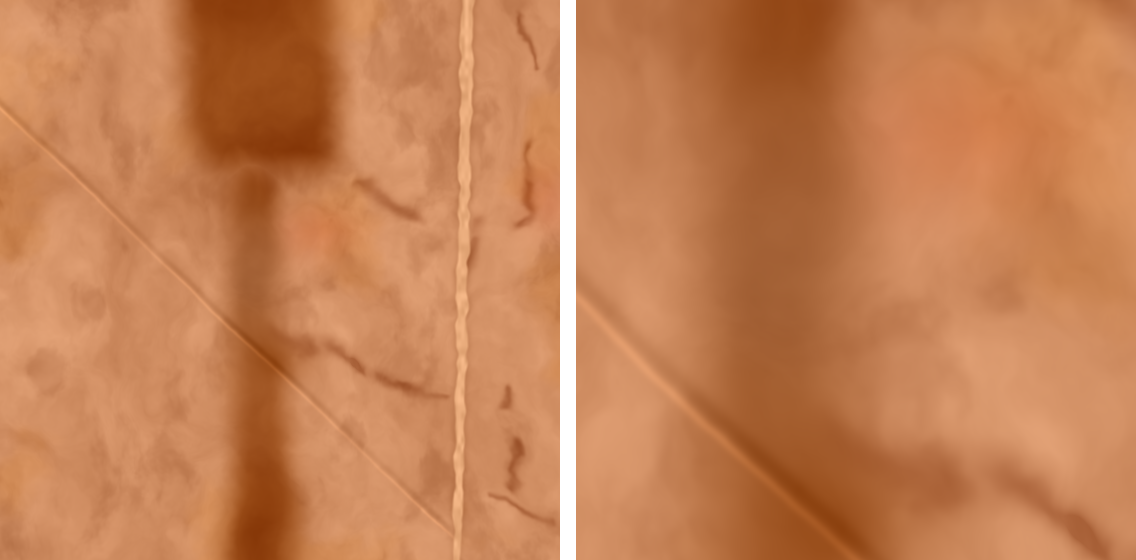
Left, the full canvas; right, a detail of the centre.
A Shadertoy shader for this texture:

```glsl
float hash(vec2 p) {
    return fract(sin(dot(p, vec2(127.1, 311.7))) * 43758.545);
}

float noise(vec2 p) {
    vec2 i = floor(p), f = fract(p);
    f = f * f * (3.0 - 2.0 * f);
    return mix(mix(hash(i), hash(i + vec2(1, 0)), f.x),
               mix(hash(i + vec2(0, 1)), hash(i + 1.0), f.x), f.y);
}

float fbm(vec2 p) {
    float sum = 0.0, amp = 0.5;
    for (int i = 0; i < 5; i++) {
        sum += amp * noise(p);
        p = mat2(1.6, 1.2, -1.2, 1.6) * p + 7.3;
        amp *= 0.5;
    }
    return sum;
}

// Soft dark fissure along a segment, broken up by noise
float fissure(vec2 p, vec2 a, vec2 b, float width) {
    vec2 ab = b - a;
    float t = clamp(dot(p - a, ab) / dot(ab, ab), 0.0, 1.0);
    float d = length(p - a - ab * t) / width;
    return exp(-d * d) * smoothstep(0.25, 0.6, noise(p * 28.0 + a * 50.0));
}

// Soft-edged vertical band
float band(float x, float left, float right, float blur) {
    return smoothstep(left - blur, left + blur, x) * (1.0 - smoothstep(right - blur, right + blur, x));
}

float glow(vec2 p, vec2 center, vec2 size) {
    vec2 q = (p - center) / size;
    return exp(-dot(q, q));
}

void mainImage(out vec4 fragColor, in vec2 fragCoord) {
    vec2 uv = fragCoord / iResolution.xy;
    vec2 wobble = vec2(fbm(uv * 7.0 + 3.0), fbm(uv * 7.0 + 19.0)) - 0.48;
    vec2 p = uv + wobble * 0.05;

    // Mottled stone
    float cloud = fbm(p * vec2(6.0, 4.5) + wobble * 2.0 + 11.0) - 0.48;
    float grain = fbm(uv * vec2(34.0, 24.0) + wobble * 4.0) - 0.48;
    vec3 color = vec3(0.825, 0.565, 0.395) + vec3(0.15, 0.17, 0.17) * cloud + 0.07 * grain;
    float ochre = smoothstep(0.5, 0.7, fbm(p * 5.0 + 41.0));
    color += ochre * vec3(0.0, -0.015, -0.05);
    float pink = glow(p, vec2(0.57, 0.58), vec2(0.08, 0.05)) + glow(p, vec2(0.98, 0.65), vec2(0.05, 0.07));
    color += pink * vec3(0.0, -0.055, -0.05);

    // Grey-brown smudges
    float smudge = smoothstep(0.54, 0.72, fbm(p * vec2(13.0, 9.0) + 63.0));
    smudge += glow(p, vec2(0.19, 0.85), vec2(0.025, 0.06)) + glow(p, vec2(0.04, 0.02), vec2(0.05, 0.03));
    smudge += 0.8 * glow(p, vec2(0.79, 0.83), vec2(0.04, 0.1));
    color -= 0.4 * smudge * vec3(0.16, 0.17, 0.16);

    // Fissures
    vec2 c = uv + wobble * 0.09;
    float cracks = fissure(c, vec2(0.5, 0.385), vec2(0.64, 0.352), 0.012);
    cracks += fissure(c, vec2(0.64, 0.352), vec2(0.81, 0.285), 0.009);
    cracks += fissure(c, vec2(0.65, 0.68), vec2(0.77, 0.585), 0.012);
    cracks += fissure(c, vec2(0.86, 0.6), vec2(0.85, 0.52), 0.014);
    cracks += fissure(c, vec2(0.96, 0.75), vec2(0.935, 0.6), 0.011);
    cracks += fissure(c, vec2(0.91, 1.0), vec2(0.97, 0.89), 0.006);
    cracks += fissure(c, vec2(0.935, 0.29), vec2(0.91, 0.13), 0.007);
    cracks += fissure(c, vec2(0.88, 0.11), vec2(0.97, 0.09), 0.006);
    color -= min(cracks, 1.0) * vec3(0.15, 0.17, 0.16);

    // Broad rust stain with a narrow stem below
    float blob = band(p.x, 0.325 + 0.06 * smoothstep(0.85, 0.65, p.y), 0.6, 0.045);
    blob *= smoothstep(0.64, 0.73, p.y);
    float spread = 0.025 * smoothstep(0.4, 0.1, p.y);
    float stem = 0.82 * band(p.x, 0.418 - spread * 0.4, 0.503 + spread, 0.035) * smoothstep(0.78, 0.66, p.y);
    float foot = glow(p, vec2(0.465, 0.06), vec2(0.035, 0.15));
    float halo = 0.22 * glow(p, vec2(0.46, 0.65), vec2(0.2, 0.05)) + 0.25 * glow(p, vec2(0.45, 0.03), vec2(0.12, 0.14));
    halo += 0.45 * glow(p, vec2(0.51, 0.36), vec2(0.045, 0.03));
    float stain = clamp(max(blob, stem) + halo * (1.0 - blob), 0.0, 1.0);
    vec3 rust = mix(vec3(0.6, 0.295, 0.09), vec3(0.6, 0.34, 0.17), glow(p, vec2(0.46, 0.5), vec2(0.1, 0.13)));
    float deep = glow(p, vec2(0.41, 1.02), vec2(0.17, 0.09)) + glow(p, vec2(0.53, 0.72), vec2(0.09, 0.06));
    rust = mix(rust, vec3(0.52, 0.21, 0.025), clamp(0.75 * deep + 0.8 * foot, 0.0, 1.0));
    rust += vec3(0.1, 0.1, 0.07) * cloud + 0.03 * grain;
    color = mix(color, rust, stain);

    // Diagonal crease: thin bright rim over a soft shadow
    float crease = (uv.y - 0.81 + 0.95 * uv.x) * 0.725 + wobble.x * 0.012;
    float reach = smoothstep(0.83, 0.78, uv.x);
    float faint = 0.45 + 0.55 * noise(uv * 15.0);
    color -= reach * faint * 0.075 * exp(-pow((crease - 0.006) / 0.006, 2.0));
    color += reach * faint * vec3(0.09, 0.07, 0.05) * exp(-pow((crease + 0.002) / 0.003, 2.0));

    // Pale vertical vein
    float ripple = 0.005 * (noise(vec2(3.0, uv.y * 38.0)) - 0.5);
    float offset = abs(uv.x - mix(0.817, 0.835, uv.y) - ripple);
    float halfWidth = mix(0.007, 0.011, uv.y) + 0.004 * (noise(vec2(9.0, uv.y * 60.0)) - 0.5);
    float vein = 1.0 - smoothstep(halfWidth - 0.003, halfWidth + 0.003, offset);
    color -= 0.05 * exp(-pow((offset - halfWidth) / 0.007, 2.0));
    vec3 cream = vec3(0.93, 0.69, 0.5) + 0.12 * (noise(uv * vec2(150.0, 70.0)) - 0.5);
    color = mix(color, cream, 0.9 * vein);

    fragColor = vec4(clamp(color, 0.0, 1.0), 1.0);
}
```
